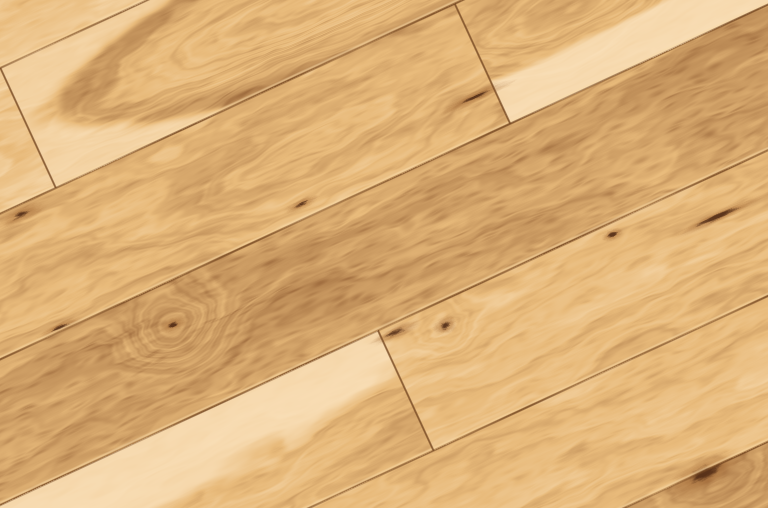
A Shadertoy shader for this texture:

```glsl
// Slanted hickory floor planks with sapwood bands, looping grain, knots and thin seams.

float hash(vec2 p) { return fract(sin(dot(p, vec2(127.1, 311.7))) * 43758.5); }

// Layered, rotated sines, roughly -1 to 1
float waves(vec2 p) {
    float sum = 0.0, amp = 0.5;
    for (int i = 0; i < 5; i++) {
        sum += amp * sin(p.x + 1.3 * sin(p.y)) * sin(p.y + 1.1 * sin(0.8 * p.x + 1.0));
        p = mat2(1.4, 1.1, -1.1, 1.4) * p + 2.3;
        amp *= 0.64;
    }
    return sum;
}

// Cellular flecks: a spot in some of the cells
float flecks(vec2 p) {
    float spot = 0.0;
    for (int j = -1; j <= 1; j++)
    for (int i = -1; i <= 1; i++) {
        vec2 cell = floor(p) + vec2(i, j);
        vec2 center = cell + vec2(hash(cell), hash(cell + 31.0));
        spot = max(spot, smoothstep(0.55, 0.0, length(p - center)) * step(0.6, hash(cell + 57.0)));
    }
    return spot;
}

vec3 woodColor(float tone) {
    vec3 walnut = vec3(0.62, 0.42, 0.24), honey = vec3(0.91, 0.73, 0.48), cream = vec3(0.98, 0.88, 0.73);
    vec3 color = mix(walnut, honey, clamp(tone / 0.55, -0.3, 1.0));
    return mix(color, cream, clamp((tone - 0.55) / 0.45, 0.0, 1.0));
}

// Per row from the bottom: end joint, tone left of it, tone right of it
const vec3 planks[7] = vec3[7](
    vec3(3.0, 0.36, 0.5), vec3(3.0, 0.59, 0.5), vec3(0.822, 0.53, 0.58), vec3(3.0, 0.37, 0.5),
    vec3(1.229, 0.51, 0.48), vec3(0.364, 0.69, 0.56), vec3(3.0, 0.66, 0.5));

// Grain loops: along, row position, length, strength
const vec4 loops[6] = vec4[6](
    vec4(1.0, 2.45, 0.42, 22.0), vec4(0.82, 1.4, 0.32, 13.0), vec4(1.42, 1.6, 0.2, 14.0),
    vec4(0.46, 0.67, 0.09, 17.0), vec4(0.946, -0.2, 0.06, 7.0), vec4(1.3, -2.1, 0.12, 12.0));

// Knots and dark streaks: along, row position, half length, half height
const vec4 knots[10] = vec4[10](
    vec4(0.46, 0.69, 0.014, 0.008), vec4(0.946, -0.18, 0.012, 0.009), vec4(1.283, -2.02, 0.042, 0.016),
    vec4(1.32, -0.085, 0.012, 0.006), vec4(1.524, -0.295, 0.05, 0.006), vec4(1.193, 1.295, 0.04, 0.006),
    vec4(0.28, 1.93, 0.026, 0.008), vec4(0.79, 1.11, 0.018, 0.005), vec4(0.256, 1.03, 0.025, 0.005),
    vec4(0.854, -0.07, 0.028, 0.007));

void mainImage(out vec4 fragColor, in vec2 fragCoord) {
    vec2 p = fragCoord / iResolution.y;
    float px = 1.0 / iResolution.y;
    float rowHeight = 0.2603;

    // Plank coordinates: u runs along, y counts rows, t crosses one plank
    float u = dot(p, vec2(0.9077, 0.4195));
    float v = dot(p, vec2(-0.4195, 0.9077));
    float y = (v - 0.005) / rowHeight;
    float row = clamp(floor(y), -3.0, 3.0), t = y - row;
    vec3 plank = planks[int(row) + 3];
    bool right = u > plank.x;
    float seed = row * 7.3 + (right ? 3.1 : 0.0);
    float tone = right ? plank.z : plank.y;

    // Growth rings bend into closed loops
    float warp = waves(vec2(u * 5.0, v * 17.0) + seed);
    float rings = y * 15.0 + 4.0 * warp + seed;
    for (int i = 0; i < 6; i++) {
        vec4 loop = loops[i];
        if (floor(loop.y) == row && (loop.x > plank.x) == right) {
            vec2 d = vec2((u - loop.x) / loop.z, (y - loop.y) / 0.3);
            rings += loop.w * exp(-dot(d, d));
        }
    }
    float fibre = waves(vec2(u * 13.0, v * 105.0) + seed);
    float grain = 0.045 * sin(rings) + 0.045 * sin(rings * 2.3 + fibre) + 0.025 * sin(rings * 5.1)
        + 0.11 * warp + 0.09 * fibre;
    grain -= (row == 0.0 ? 0.13 : 0.07) * flecks(vec2(u * 20.0, v * 110.0 + 2.0 * warp) + seed);

    // Pale sapwood
    float sap = 0.0;
    if (row == 2.0 && right) {
        float r = length(vec2((u - 1.05) / 0.66, (y - 2.47) / 0.54)) + 0.07 * warp;
        sap = 0.75 * smoothstep(0.9, 1.04, r);
        tone -= 0.24 * smoothstep(0.6, 0.88, r) * smoothstep(1.0, 0.9, r);
    }
    if (row == 1.0 && right) sap = smoothstep(0.03, -0.03, t - 0.35 + 0.03 * warp);
    if (row == -1.0 && !right) sap = smoothstep(-0.06, 0.08, t - 0.45 - 0.5 * (u - 0.36) + 0.12 * warp);
    tone = mix(tone + grain, 0.92 + 0.25 * grain, sap);
    vec3 color = woodColor(tone);

    // Knots with a soft brown halo
    for (int i = 0; i < 10; i++) {
        vec2 d = vec2(u - knots[i].x, (y - knots[i].y) * rowHeight) / knots[i].zw;
        float r = length(d) + 0.35 * waves(d * 1.7 + float(i)) + 0.25 * fibre;
        color = mix(color, vec3(0.62, 0.39, 0.19), 0.5 * smoothstep(2.2, 0.5, r));
        color = mix(color, vec3(0.27, 0.13, 0.06), 0.8 * smoothstep(0.9, 0.2, r));
    }

    // Seams: light bevel above a fine dark gap of uneven strength
    float gap = abs(fract(y + 0.5) - 0.5) * rowHeight;
    float bevel = smoothstep(0.004, 0.0, abs(fract(y + 0.5) - 0.5 - 0.004 / rowHeight) * rowHeight);
    color = mix(color, vec3(0.98, 0.86, 0.66), 0.5 * bevel);
    float wear = 0.62 + 0.25 * sin(u * 6.0 + row) * sin(u * 17.0);
    color = mix(color, vec3(0.46, 0.28, 0.13), wear * smoothstep(0.0016 + px, 0.0004, gap));
    color = mix(color, vec3(0.46, 0.28, 0.13), 0.8 * smoothstep(0.0014 + px, 0.0003, abs(u - plank.x)));

    fragColor = vec4(color, 1.0);
}
```
